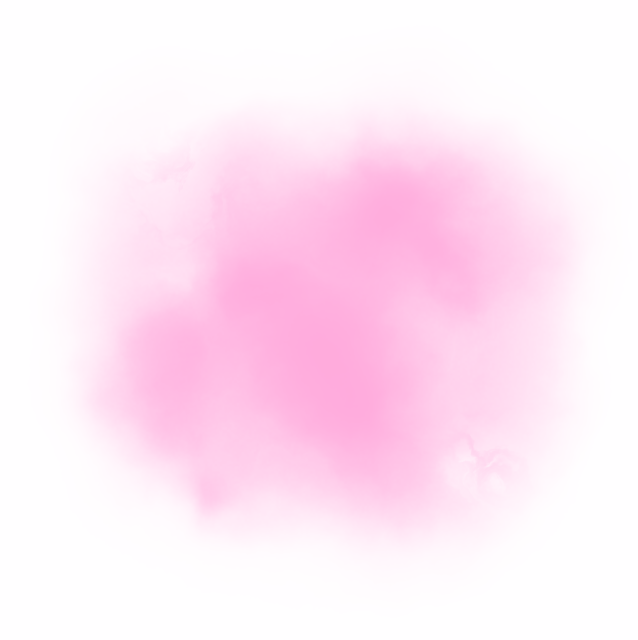
Reproduce this background procedurally as a Shadertoy shader.

```glsl
float hash(vec2 p) {
    p = fract(p * vec2(0.1031, 0.1130));
    p += dot(p, p.yx + 33.33);
    return fract((p.x + p.y) * p.x * 17.3);
}

float noise(vec2 p) {
    vec2 cell = floor(p), f = fract(p);
    f = f * f * (3.0 - 2.0 * f);
    return mix(mix(hash(cell), hash(cell + vec2(1, 0)), f.x),
               mix(hash(cell + vec2(0, 1)), hash(cell + vec2(1, 1)), f.x), f.y);
}

float fbm(vec2 p) {
    float sum = 0.0, amplitude = 0.5;
    for (int i = 0; i < 6; i++) {
        sum += amplitude * noise(p);
        p = mat2(1.6, 1.2, -1.2, 1.6) * p + 7.3;
        amplitude *= 0.5;
    }
    return sum / 0.984;
}

float falloff(vec2 p, vec2 centre, float radius) {
    vec2 d = (p - centre) / radius;
    return exp(-dot(d, d));
}

// Rounded oval distance, equal to 1 on its rim
float oval(vec2 p, vec2 centre, vec2 radii) {
    vec2 q = abs(p - centre) / radii;
    return pow(q.x * q.x * q.x + q.y * q.y * q.y + 1e-5, 1.0 / 3.0);
}

// Centre, radius and strength; negative strength thins the cloud
const vec4 PUFFS[12] = vec4[12](
    vec4(0.51, 0.46, 0.170, 0.93), vec4(0.41, 0.56, 0.075, 0.75),
    vec4(0.60, 0.66, 0.105, 0.85), vec4(0.70, 0.60, 0.080, 0.50),
    vec4(0.57, 0.37, 0.105, 0.85), vec4(0.28, 0.44, 0.085, 0.65),
    vec4(0.335, 0.215, 0.04, 0.40), vec4(0.27, 0.33, 0.080, 0.30),
    vec4(0.64, 0.22, 0.090, 0.25), vec4(0.82, 0.62, 0.100, 0.20),
    vec4(0.30, 0.56, 0.050, -0.30), vec4(0.72, 0.27, 0.040, -0.50));

void mainImage(out vec4 fragColor, in vec2 fragCoord) {
    vec2 uv = fragCoord / iResolution.xy;

    // Billowing displacement of the cloud
    vec2 warp = vec2(fbm(uv * 8.0 + 3.0), fbm(uv * 8.0 + 41.0)) - 0.5;
    vec2 p = uv + 0.075 * warp;
    float billow = fbm(uv * 7.0 + 2.0 * warp + 19.0) - 0.5;

    // Pale body and denser puffs
    float rim = oval(p, vec2(0.51, 0.485), vec2(0.385, 0.335)) + 0.22 * billow;
    float body = 0.40 * (1.0 - smoothstep(0.65, 1.13, rim));
    float clear = 1.0 - body;
    for (int i = 0; i < 12; i++) {
        vec4 puff = PUFFS[i];
        clear *= 1.0 - puff.w * falloff(p, puff.xy, puff.z);
    }
    float density = clamp(1.0 - clear, 0.0, 1.0);
    density += 1.5 * billow * density * (1.0 - density);

    // Thin curling wisps at two edges
    float ridge = 1.0 - abs(2.0 * fbm(uv * 15.0 + 3.0 * warp) - 1.0);
    float wispArea = falloff(uv, vec2(0.29, 0.70), 0.065)
                   + falloff(uv, vec2(0.76, 0.28), 0.050);
    density += 0.22 * wispArea * (smoothstep(0.75, 1.0, ridge) - 0.3);

    // Faint outer haze and powdery grain
    float haze = 1.0 - smoothstep(0.65, 1.12, oval(p, vec2(0.50, 0.50), vec2(0.45, 0.43)));
    haze += falloff(p, vec2(0.24, 0.80), 0.09) + 0.7 * falloff(p, vec2(0.65, 0.86), 0.10);
    density += 0.035 * haze * (1.0 - density);
    density += 0.10 * (noise(uv * 260.0) - 0.5) * density * (1.0 - density);

    vec3 paper = vec3(1.0, 0.997, 1.0);
    vec3 pink = vec3(1.0, 0.66, 0.86);
    fragColor = vec4(mix(paper, pink, clamp(density, 0.0, 1.0)), 1.0);
}
```
